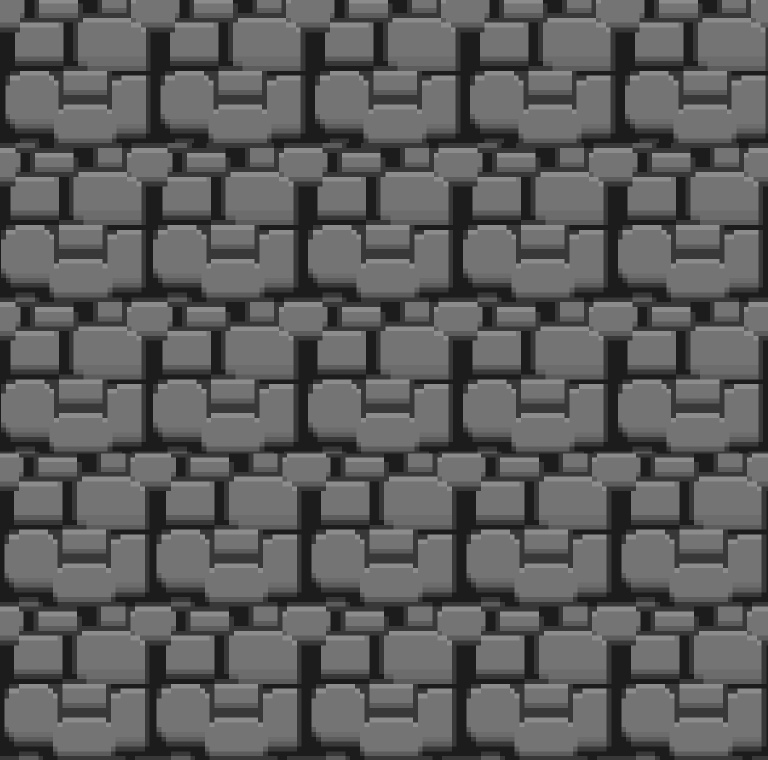
Write a WebGL 1 fragment shader that draws this texture.

```glsl
precision mediump float;
// Blocky grey cobblestone wall: a 32 x 32 cell tile of ten stones, about five
// repeats each way, with small slips between courses. Each stone is a rounded
// box sampled at cell centres, with a lit top, shaded base and dark outline.
uniform vec2 u_resolution;

// Signed distance to a box; radii are top left, top right, bottom left, bottom right
float roundedBox(vec2 q, vec2 halfSize, vec4 radii) {
  vec2 side = q.x < 0.0 ? radii.xz : radii.yw;
  float r = q.y < 0.0 ? side.x : side.y;
  vec2 e = abs(q) - halfSize + r;
  return min(max(e.x, e.y), 0.0) + length(max(e, 0.0)) - r;
}

// Grey level of one stone, wrapped around the tile; y points down
float stone(vec2 cell, vec2 center, vec2 halfSize, vec4 radii) {
  vec2 q = mod(cell - center + 16.0, 32.0) - 16.0;
  float d = roundedBox(q, halfSize, radii);
  if (d > 0.35) return 0.11;
  if (d > -0.42) return 0.22;

  float above = roundedBox(q - vec2(0.0, 1.0), halfSize, radii);
  float below = roundedBox(q + vec2(0.0, 1.0), halfSize, radii);
  if (below > -0.42) return 0.36;
  if (above > -0.42 && halfSize.y > 2.5 && abs(q.x) < 0.85 * halfSize.x) return 0.55;
  return q.y > 0.55 * halfSize.y ? 0.425 : 0.455;
}

// Brightest stone covering a cell
float wall(vec2 cell) {
  float g = 0.11;
  // Rubble course
  g = max(g, stone(cell, vec2(-0.1, 4.4), vec2(5.2, 4.2), vec4(3.2)));
  g = max(g, stone(cell, vec2(6.1, 0.4), vec2(2.1, 1.0), vec4(0.6)));
  g = max(g, stone(cell, vec2(11.8, 4.0), vec2(4.4, 2.8), vec4(2.8, 2.2, 0.8, 1.6)));
  g = max(g, stone(cell, vec2(23.3, 3.1), vec2(3.1, 2.3), vec4(2.0, 0.6, 0.8, 2.0)));
  // Upper stones
  g = max(g, stone(cell, vec2(8.0, 11.0), vec2(5.0, 4.8), vec4(3.6, 1.0, 0.8, 0.8)));
  g = max(g, stone(cell, vec2(23.2, 11.3), vec2(7.7, 5.7), vec4(3.0, 5.6, 3.0, 0.8)));
  // Lower stones
  g = max(g, stone(cell, vec2(6.8, 23.4), vec2(5.9, 6.4), vec4(3.6, 3.6, 4.2, 4.6)));
  g = max(g, stone(cell, vec2(17.5, 19.6), vec2(4.8, 3.0), vec4(1.0, 1.0, 1.2, 1.2)));
  g = max(g, stone(cell, vec2(17.6, 28.0), vec2(6.6, 4.6), vec4(4.5, 4.5, 2.6, 2.6)));
  g = max(g, stone(cell, vec2(26.6, 24.2), vec2(4.0, 6.2), vec4(2.6, 1.0, 3.2, 1.2)));
  return g;
}

// Slips the courses and the first column out of the regular grid
vec2 tileCell(vec2 p) {
  vec2 shift = vec2(1.4, 2.3);
  if (p.y < 29.7) shift.x = -0.1;
  else if (p.x < 31.0) shift.x -= 0.6;
  if (p.y > 94.1) shift += vec2(-0.7, 0.8);
  return floor(p + shift) + 0.5;
}

void main() {
  // Four samples per pixel smooth the cell edges
  float grey = 0.0;
  for (int i = 0; i < 4; i++) {
    float k = float(i);
    vec2 jitter = vec2(mod(k, 2.0), floor(k / 2.0)) * 0.5 - 0.25;
    vec2 uv = (gl_FragCoord.xy + jitter) / u_resolution;
    vec2 p = vec2(uv.x, 1.0 - uv.y) * vec2(158.6, 157.7);
    grey += 0.25 * wall(tileCell(p));
  }
  gl_FragColor = vec4(vec3(grey), 1.0);
}
```
